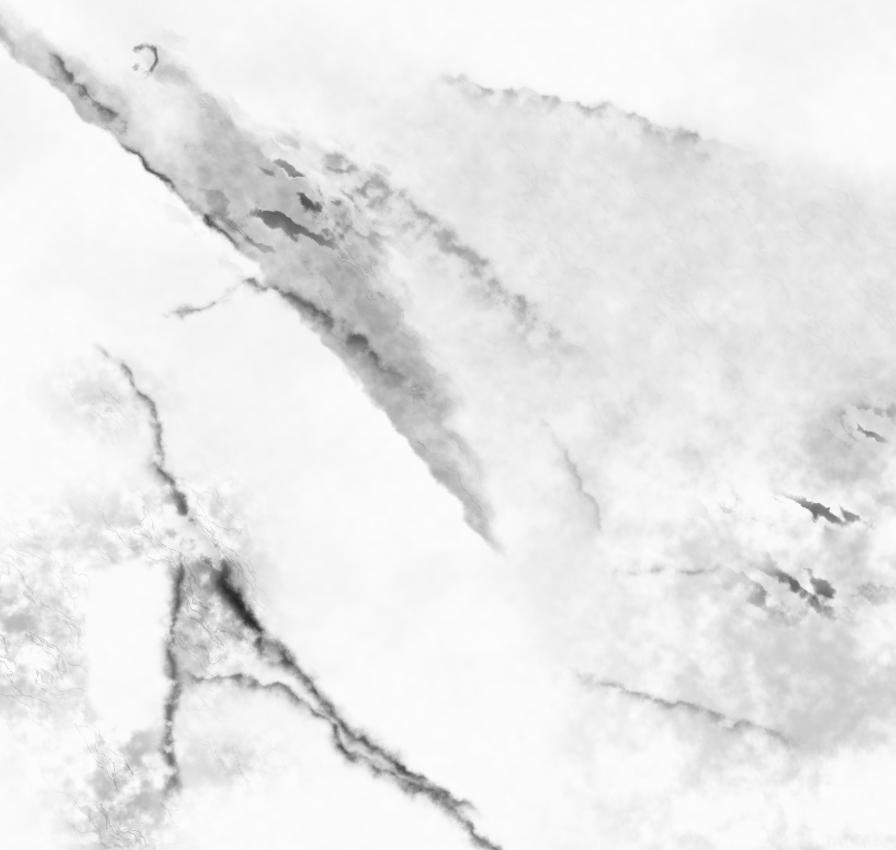
Write a Shadertoy shader that draws this texture.

```glsl
// White marble with a broad grey diagonal band, dark fractured veins and a soft grey wash.

const float WHITE = .993;        // tone of clean stone
const float WASH_SHADE = .11;    // pale cloud at the right
const float BAND_SHADE = .23;    // diagonal band
const float PATCH_SHADE = .36;   // mottled patches
const float FLECK_SHADE = .75;   // small mineral flecks
const float WARP = .022;         // large wobble of all shapes
const float ROUGHNESS = .024;    // fine raggedness of edges
const float GRAIN = .02;
const int SEGMENTS = 10;

float hash(vec2 p) {
  return fract(sin(dot(p, vec2(127.1, 311.7))) * 43758.5453);
}

float noise(vec2 p) {
  vec2 i = floor(p), f = fract(p);
  f = f * f * (3. - 2. * f);
  return mix(mix(hash(i), hash(i + vec2(1, 0)), f.x),
    mix(hash(i + vec2(0, 1)), hash(i + vec2(1, 1)), f.x), f.y);
}

float fbm(vec2 p) {
  float sum = 0., amp = .5;
  for (int i = 0; i < 5; i++) {
    sum += amp * noise(p);
    p = mat2(1.6, 1.2, -1.2, 1.6) * p + 7.3;
    amp *= .5;
  }
  return sum / .97;
}

// Soft spot: centre in xy, radii in zw
float blob(vec2 p, vec4 s) {
  vec2 q = (p - s.xy) / s.zw;
  return exp(-dot(q, q));
}

// Tapered stroke on a quadratic curve (start and control in ab); its right side fades wider
float vein(vec2 p, vec4 ab, vec2 c, float width, float spread) {
  float nearest = 1e9, side = 1., along = 0.;
  vec2 from = ab.xy;
  for (int i = 1; i <= SEGMENTS; i++) {
    float t = float(i) / float(SEGMENTS);
    vec2 to = mix(mix(ab.xy, ab.zw, t), mix(ab.zw, c, t), t);
    vec2 e = to - from, v = p - from;
    float h = clamp(dot(v, e) / dot(e, e), 0., 1.);
    float d = length(v - e * h);
    if (d < nearest) {
      nearest = d;
      side = e.x * v.y - e.y * v.x;
      along = t + (h - 1.) / float(SEGMENTS);
    }
    from = to;
  }
  float k = nearest / (side > 0. ? width : width * spread);
  return smoothstep(0., .2, along) * (1. - smoothstep(.75, 1., along)) * exp(-k * sqrt(k));
}

void mainImage(out vec4 fragColor, in vec2 fragCoord) {
  vec2 uv = fragCoord / iResolution.y;
  float cloud = fbm(uv * 6.), mottle = fbm(uv * 22. + 11.), fine = fbm(uv * 75. + 31.);
  float broken = smoothstep(.4, .6, mottle * .5 + fine * .5);

  // Ragged coordinates shared by every feature
  vec2 p = uv + WARP * (vec2(fbm(uv * 9. + 3.), fbm(uv * 9. + 47.)) - .5);
  p += ROUGHNESS * (vec2(fbm(uv * 42.), fbm(uv * 42. + 71.)) - .5);

  // Streaks and thin filaments along the diagonal
  float streak = fbm(mat2(9, 32, -8, 30) * p + 5.);
  float filament = 1. - smoothstep(0., .03, abs(streak - .5));

  // Diagonal band: crisp lower edge, uneven upper edge
  float d = (p.y - .945 + .7 * p.x + .55 * p.x * p.x) / length(vec2(1., .7 + 1.1 * p.x));
  float thick = (.03 + .085 * smoothstep(.05, .28, p.x)) * (1. - smoothstep(.4, .66, p.x));
  thick *= .55 + .9 * streak;
  float band = smoothstep(-.003, .006, d) * (1. - smoothstep(-.03, .03, d - thick));
  band *= (1. - smoothstep(.57, .6, p.x)) * (1. - .75 * blob(p, vec4(.2, .86, .045, .045)));
  float shade = band * (BAND_SHADE * (1.3 * streak + .9 * fine - .1) + .1 * filament * broken);

  // Pale wash right of the band, blotches below it
  float wash = smoothstep(-.025, .06, 1.026 - .22 * p.x - p.y) * smoothstep(0., .03, d)
    * smoothstep(.28, .62, p.x) * smoothstep(.34, .62, p.y + .2 * (mottle - .5));
  shade += WASH_SHADE * wash * (.8 * cloud + .6 * mottle + .5 * fine + .2 * filament);
  float corner = smoothstep(.55, .95, p.x) * (1. - smoothstep(.4, .6, p.y));
  shade += .17 * corner * smoothstep(.42, .7, cloud * .4 + mottle * .4 + fine * .2);
  shade += .05 * blob(p, vec4(.3, .93, .16, .06)) * mottle;

  // Mottled patches around a white pebble
  float patches = blob(p, vec4(.25, .29, .05, .09)) + .8 * blob(p, vec4(.02, .25, .08, .09))
    + .9 * blob(p, vec4(.14, .07, .055, .09)) + .5 * blob(p, vec4(.16, .37, .09, .05))
    + .4 * blob(p, vec4(.13, .53, .06, .035)) + .4 * blob(p, vec4(.27, .1, .06, .025));
  shade += PATCH_SHADE * patches * (smoothstep(.34, .68, mottle * .5 + fine * .5) + .5 * filament);
  vec2 box = abs(p - vec2(.15, .235)) - vec2(.007, .05);
  shade *= smoothstep(-.01, .004, length(max(box, 0.)) - .05);

  // Soft grey veins
  float soft = .34 * vein(p, vec4(.32, .865, .49, .78), vec2(.7, .56), .006, 4.)
    + .25 * vein(p, vec4(.5, .91, .68, .89), vec2(.94, .8), .003, 5.)
    + .14 * vein(p, vec4(.62, .52, .7, .44), vec2(.72, .35), .003, 3.)
    + .2 * vein(p, vec4(.71, .322, .78, .32), vec2(.86, .33), .005, 1.)
    + .3 * vein(p, vec4(.67, .21, .8, .17), vec2(.96, .12), .004, 2.);
  shade += soft * (.15 + .6 * broken + .8 * fine * streak);

  // Dark fractures, then the continuous strands
  float crack = .5 * vein(p, vec4(.05, .94, .11, .9), vec2(.16, .84), .0035, 1.5)
    + .75 * vein(p, vec4(.14, .84, .22, .775), vec2(.29, .7), .0035, 1.)
    + .5 * vein(p, vec4(.27, .67, .37, .67), vec2(.49, .53), .0045, 2.)
    + .3 * vein(p, vec4(.17, .63, .27, .63), vec2(.32, .69), .0035, 1.)
    + .4 * vein(p, vec4(.1, .595, .2, .55), vec2(.197, .41), .003, 2.)
    + .6 * vein(p, vec4(.175, .48, .25, .34), vec2(.34, .2), .006, 2.)
    + .6 * vein(p, vec4(.207, .38, .215, .22), vec2(.19, .02), .005, 1.5);
  shade += crack * (.2 + .95 * broken);
  float strand = .95 * vein(p, vec4(.26, .33, .33, .2), vec2(.51, .06), .0055, 1.5)
    + .6 * vein(p, vec4(.43, .12, .53, .06), vec2(.64, -.05), .0035, 1.5)
    + .55 * vein(p, vec4(.2, .205, .33, .225), vec2(.44, .09), .003, 3.)
    + .6 * vein(p, vec4(.37, .17, .46, .05), vec2(.58, .05), .003, 2.);
  shade += strand * (.3 + .6 * fine + .4 * broken);

  // Flecks and a broken ring
  float zone = blob(p, vec4(.35, .76, .08, .05)) + blob(p, vec4(.95, .305, .06, .026))
    + blob(p, vec4(.95, .4, .08, .016)) + .7 * blob(p, vec4(1.02, .5, .03, .02));
  float fleck = noise(mat2(38, 35, 20, 75) * p) * .65 + fine * .35;
  shade += FLECK_SHADE * zone * smoothstep(.54, .72, fleck);
  float ring = abs(length((p - vec2(.172, .934)) * vec2(1.2, .9)) - .018);
  shade += .6 * (1. - smoothstep(0., .006, ring)) * broken;

  // Faint clouding and grain
  shade += .03 * smoothstep(.45, .8, cloud) + GRAIN * fine;
  fragColor = vec4(vec3(WHITE * exp(-shade)), 1.);
}
```
